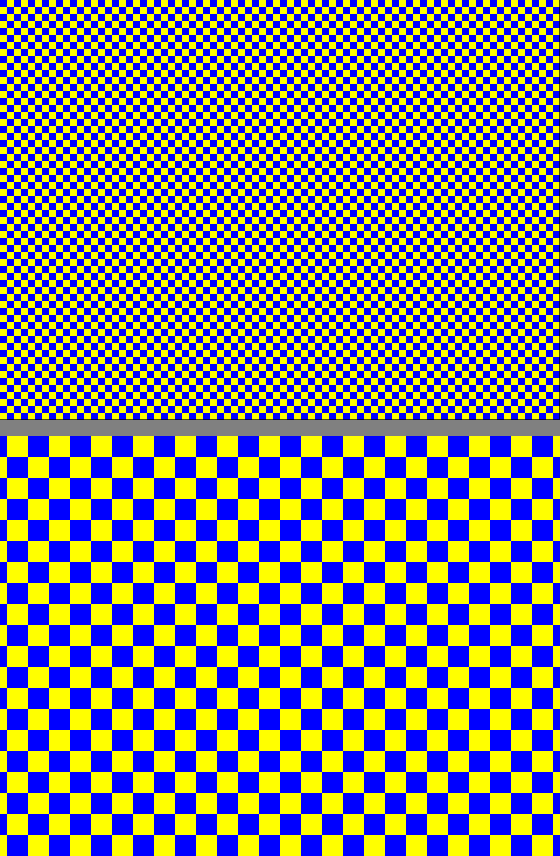
Top, the full canvas; bottom, a detail of the centre.
Give the GLSL for this pattern, as a WebGL 2 fragment shader.

```glsl
#version 300 es
precision highp float;
// Fine checkerboard of saturated yellow and blue cells, 80 across and 60 down,
// with a hairline dark rim along the right and bottom edges.
// Each axis is a square wave averaged exactly over the pixel; their product is the board.

#define CELLS vec2(80.0, 60.0)
#define RIM_WIDTH 0.1            // in cells
#define YELLOW vec3(1.0, 1.0, 0.0)
#define BLUE vec3(0.0, 0.0, 1.0)
#define RIM_COLOR vec3(0.0)

uniform vec2 u_resolution;
out vec4 fragColor;

// Integral of a square wave that is +1 on even cells and -1 on odd cells.
vec2 squareIntegral(vec2 x) {
    return 1.0 - abs(mod(x, 2.0) - 1.0);
}

// Square wave on both axes, box filtered over the given footprint.
vec2 filteredSquare(vec2 x, vec2 footprint) {
    vec2 halfStep = 0.5 * footprint;
    return (squareIntegral(x + halfStep) - squareIntegral(x - halfStep)) / footprint;
}

void main() {
    // Position and pixel size in cells, from the lower left
    vec2 cell = gl_FragCoord.xy / u_resolution * CELLS;
    vec2 pixel = CELLS / u_resolution;

    // Checkerboard: the lower left cell is yellow
    vec2 wave = filteredSquare(cell, pixel);
    vec3 color = mix(BLUE, YELLOW, 0.5 + 0.5 * wave.x * wave.y);

    // Rim coverage from the distance to the right and bottom edges
    vec2 edgeDistance = vec2(CELLS.x - cell.x, cell.y);
    vec2 rim = clamp((RIM_WIDTH - edgeDistance) / pixel + 0.5, 0.0, 1.0);
    color = mix(color, RIM_COLOR, max(rim.x, rim.y));

    fragColor = vec4(color, 1.0);
}
```
